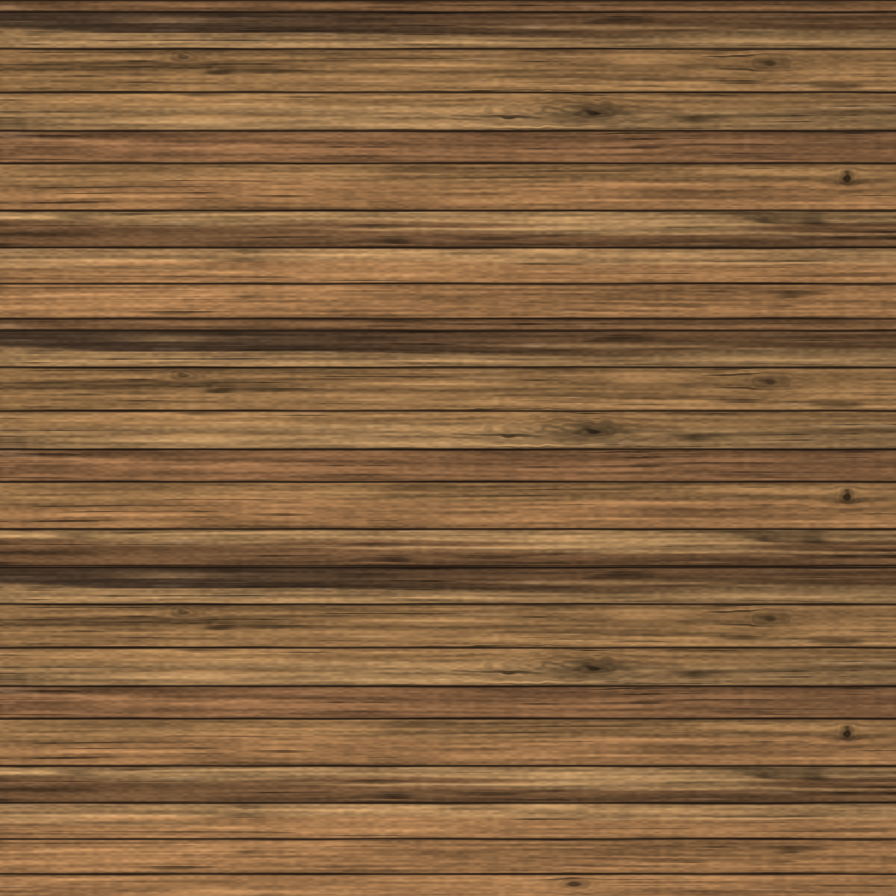
This texture is drawn by a three.js fragment shader. Its source:

```glsl
varying vec2 vUv;

const float SECOND_RUN = 0.3555;    // depth where the board sequence restarts
const float THIRD_RUN = 0.6198;     // depth origin of the last sequence
const float THIRD_START = 0.6328;   // its first strip is covered
const float SEAM_WIDTH = 0.0011;
const float SEAM_SOFTNESS = 0.0012;
const float GRAIN_CONTRAST = 1.15;
const float CRACK_DEPTH = 0.5;
const vec3 SEAM = vec3(0.12, 0.085, 0.06);
const vec3 CHAR = vec3(0.27, 0.205, 0.15);
const vec3 UMBER = vec3(0.43, 0.31, 0.205);
const vec3 RUSSET = vec3(0.525, 0.375, 0.25);
const vec3 OLIVE = vec3(0.56, 0.42, 0.27);
const vec3 HONEY = vec3(0.605, 0.44, 0.285);
const vec3 TAN = vec3(0.62, 0.48, 0.32);
const vec3 PALE = vec3(0.645, 0.495, 0.33);

struct Board {
  float top;
  float bottom;
  vec3 upper;
  vec3 lower;
  float fade;
};

float hash(vec2 p) {
  return fract(sin(dot(p, vec2(127.1, 311.7))) * 43758.5453);
}

float noise(vec2 p) {
  vec2 i = floor(p);
  vec2 f = fract(p);
  f = f * f * (3.0 - 2.0 * f);
  return mix(mix(hash(i), hash(i + vec2(1.0, 0.0)), f.x),
             mix(hash(i + vec2(0.0, 1.0)), hash(i + vec2(1.0, 1.0)), f.x), f.y);
}

// Keeps the last board whose top lies above the given depth
void board(inout Board b, float depth, float top, vec3 upper, vec3 lower, float fade) {
  if (depth >= top) {
    b = Board(top, 1.0, upper, lower, fade);
  } else {
    b.bottom = min(b.bottom, top);
  }
}

// Spreads the grain around a knot and darkens its rings and core
void knot(inout vec2 grain, inout float shade, vec2 p, vec2 centre, vec2 size, float core) {
  vec2 d = (p - centre) / size;
  float r = length(d) + 0.7 * (noise(p * vec2(90.0, 220.0)) - 0.5);
  grain.y -= (p.y - centre.y) * 0.6 * exp(-0.5 * r * r);
  shade *= 1.0 - 0.25 * exp(-0.6 * r * r) * (0.6 + 0.4 * sin(r * 9.0));
  shade *= 1.0 - core * (1.0 - smoothstep(0.1, 0.9, r));
}

void main() {
  float x = vUv.x;
  float depth = 1.0 - vUv.y;

  // Repeat of the board sequence
  float run = depth < SECOND_RUN ? 0.0 : (depth < THIRD_START ? SECOND_RUN : THIRD_RUN);
  vec2 p = vec2(x, depth - run);
  float y = p.y;

  // Boards: top edge, upper and lower tone, darkening to the right
  Board b = Board(0.0, 1.0, UMBER, UMBER, 0.0);
  board(b, y, 0.0, UMBER, UMBER * 1.1, 0.0);
  board(b, y, 0.0135, mix(CHAR, UMBER, smoothstep(0.1, 0.8, x)), TAN, 0.18);
  board(b, y, 0.0545, OLIVE * 0.97, OLIVE * 1.02, 0.06);
  board(b, y, 0.1030, OLIVE * 1.04, TAN * 0.97, 0.15);
  board(b, y, 0.1460, RUSSET * 0.96, RUSSET * 1.04, 0.15);
  board(b, y, 0.1823, OLIVE * 1.03, HONEY, 0.05);
  board(b, y, 0.2350, TAN * 0.97, UMBER, 0.06);
  board(b, y, 0.2765, PALE, HONEY, 0.04);
  board(b, y, 0.3165, HONEY * 0.97, HONEY * 1.05, 0.03);
  board(b, y, 0.3555, HONEY, TAN, 0.06);

  // Knots
  vec2 grain = p + vec2(b.top * 97.0, 0.003 * noise(vec2(x * 5.0, b.top * 80.0)));
  float shade = 1.0;
  knot(grain, shade, p, vec2(0.205, 0.0635), vec2(0.015, 0.006), 0.15);
  knot(grain, shade, p, vec2(0.860, 0.0710), vec2(0.020, 0.008), 0.35);
  knot(grain, shade, p, vec2(0.625, 0.1240), vec2(0.075, 0.011), 0.10);
  knot(grain, shade, p, vec2(0.660, 0.1263), vec2(0.016, 0.006), 0.40);
  knot(grain, shade, p, vec2(0.946, 0.1970), vec2(0.009, 0.009), 0.55);
  knot(grain, shade, p, vec2(0.640, 0.3660), vec2(0.017, 0.007), 0.40);

  // Tone across the board, with a streaky split
  float across = (y - b.top) / (b.bottom - b.top);
  float split = 0.46 + 0.25 * (noise(vec2(x * 4.0, b.top * 60.0)) - 0.5);
  split += 0.6 * (noise(grain * vec2(4.0, 190.0) + 29.0) - 0.5);
  vec3 color = mix(b.upper, b.lower, smoothstep(split - 0.15, split + 0.15, across));
  color *= 1.0 - b.fade * smoothstep(0.45, 1.0, x);

  // Grain from broad stains to fine fibres
  float tone = 0.16 * (noise(grain * vec2(4.0, 50.0)) - 0.5);
  tone += 0.25 * (noise(grain * vec2(4.0, 150.0) + 17.0) - 0.5);
  tone += 0.25 * (noise(grain * vec2(5.0, 270.0) + 57.0) - 0.5);
  tone += 0.28 * (noise(grain * vec2(14.0, 390.0) + 41.0) - 0.5);
  tone += 0.16 * (noise(p * vec2(150.0, 420.0)) - 0.5);
  color *= shade * (1.0 + GRAIN_CONTRAST * tone);
  color += vec3(0.01, 0.025, 0.03) * max(tone, 0.0);

  // Fine dark cracks and pale scratches
  float crack = smoothstep(0.70, 0.92, noise(grain * vec2(9.0, 300.0) + 73.0));
  color *= 1.0 - CRACK_DEPTH * crack * noise(grain * vec2(34.0, 60.0));
  float scratch = smoothstep(0.82, 0.96, noise(grain * vec2(12.0, 280.0) + 91.0));
  color += 0.09 * scratch * noise(grain * vec2(40.0, 70.0) + 5.0);

  // Seams with soft shade beside them
  float edge = min(y - b.top, b.bottom - y) + 0.0008 * (noise(vec2(x * 14.0, b.top * 90.0)) - 0.5);
  color *= 1.0 - 0.2 * exp(-max(edge, 0.0) / 0.002);
  float seam = 1.0 - smoothstep(SEAM_WIDTH - SEAM_SOFTNESS, SEAM_WIDTH + SEAM_SOFTNESS, edge);
  color = mix(color, SEAM, seam * (0.7 + 0.3 * noise(vec2(x * 9.0, b.top * 70.0))));

  gl_FragColor = vec4(clamp(color, 0.0, 1.0), 1.0);
}
```
